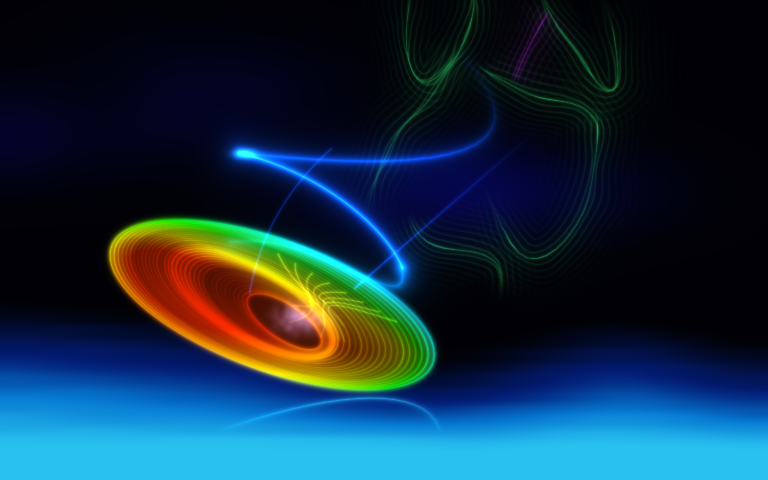
This background is drawn by a WebGL 1 fragment shader. Its source:

```glsl
precision highp float;
uniform vec2 u_resolution;

#define NIGHT vec3(.003, .004, .018)
#define NAVY vec3(.01, .11, .46)
#define AZURE vec3(.02, .47, .82)
#define CYAN vec3(.16, .76, .94)
#define RIBBON vec3(.03, .36, 1.)
#define SMOKE vec3(.1, .48, .22)
#define RINGS 34
#define STEPS 18
#define DISC_CENTER vec2(.567, .365)
#define DISC_AXES vec2(.356, .136)
#define DISC_TILT .35

float hash(vec2 p) {
  vec3 q = fract(p.xyx * .1031);
  q += dot(q, q.yzx + 33.33);
  return fract((q.x + q.y) * q.z);
}

float noise(vec2 p) {
  vec2 i = floor(p), f = fract(p);
  f = f * f * (3. - 2. * f);
  return mix(mix(hash(i), hash(i + vec2(1, 0)), f.x),
             mix(hash(i + vec2(0, 1)), hash(i + 1.), f.x), f.y);
}

float blob(vec2 p, vec2 center, vec2 size) {
  vec2 q = (p - center) / size;
  return exp(-dot(q, q));
}

// Signed distance to a tilted ellipse
float ellipse(vec2 p, vec2 center, vec2 axes, float tilt) {
  float c = cos(tilt), s = sin(tilt);
  vec2 q = mat2(c, s, -s, c) * (p - center) / axes;
  float k = length(q);
  return k * (k - 1.) / max(length(q / axes), .001);
}

// Distance to a cubic curve, and the position along it
vec2 curve(vec2 p, vec4 ab, vec4 cd) {
  vec2 best = vec2(9, 0), last = ab.xy;
  for (int i = 1; i <= STEPS; i++) {
    float t = float(i) / float(STEPS), m = 1. - t;
    vec2 next = m * m * (m * ab.xy + 3. * t * ab.zw) + t * t * (3. * m * cd.xy + t * cd.zw);
    vec2 e = next - last;
    float h = clamp(dot(p - last, e) / dot(e, e), 0., 1.);
    float dist = length(p - last - e * h);
    if (dist < best.x) best = vec2(dist, t - (1. - h) / float(STEPS));
    last = next;
  }
  return best;
}

float line(float d, float width) {
  return exp(-d / max(width, .6 / u_resolution.y));
}

float wisp(vec2 p, vec4 ab, vec4 cd) {
  vec2 k = curve(p, ab, cd);
  float strands = pow(.5 + .5 * sin(k.x * 480. + 9. * noise(p * 14.)), 3.);
  float fade = smoothstep(0., .12, k.y) * smoothstep(1., .8, k.y);
  return fade * (.65 * line(k.x, .002) + line(k.x, .03) * (.1 + .35 * strands));
}

// Bright floor under a dark sky with blue mist
vec3 background(vec2 p) {
  float y = p.y + smoothstep(.04, .2, p.y) * (.09 * blob(p, vec2(.88, .2), vec2(.3))
    + .06 * smoothstep(1.25, 1.6, p.x) - .02 * smoothstep(.4, 0., p.x));
  y += .012 * (noise(p * vec2(5, 60)) - .5);
  vec3 col = mix(CYAN, AZURE, smoothstep(.06, .17, y));
  col = mix(col, NAVY, smoothstep(.14, .25, y));
  col = mix(col, NIGHT, smoothstep(.22, .36, y));
  float mist = .13 * blob(p, vec2(.05, .72), vec2(.4, .1))
    + .08 * blob(p, vec2(.42, .84), vec2(.28, .12))
    + .22 * blob(p, vec2(.98, .6), vec2(.32, .1));
  return col + mist * (.5 + noise(p * 5.)) * vec3(.05, .06, 1);
}

// Nested rings drift from the rim through a middle oval to the core
vec3 disc(vec2 p, float edge) {
  float glow = 0.;
  for (int i = 0; i < RINGS; i++) {
    float f = float(i) / float(RINGS - 1);
    float u = min(2. * f, 1.), v = max(2. * f - 1., 0.), m = (f - .52) * 8.;
    vec2 center = mix(mix(DISC_CENTER, vec2(.53, .367), u), vec2(.592, .33), v);
    vec2 axes = mix(mix(DISC_AXES, vec2(.188, .074), u), vec2(.09, .036), v);
    float d = abs(ellipse(p, center, axes, DISC_TILT + .16 * u + .08 * v));
    float weight = exp(-f * 7.) + .65 * exp(-m * m) + .5 * smoothstep(.9, 1., f) + .12;
    glow += weight * (.45 + .7 * hash(vec2(f * 91., 7))) * line(d, .0032);
  }
  float inside = smoothstep(.004, -.004, edge);
  float r = clamp(1. + edge / DISC_AXES.y, 0., 1.);
  float hue = .03 + dot(p - DISC_CENTER, vec2(.79, 1.03)) + .26 * r * r + .03 * min(glow, 1.);
  hue = clamp(hue, .025, .53) * 6.;
  vec3 tint = clamp(abs(mod(hue + vec3(0, 4, 2), 6.) - 3.) - 1., 0., 1.);
  return tint * (1. - exp(-1.3 * glow - .2 * inside)) + inside * vec3(.09, .03, 0);
}

void main() {
  vec2 p = gl_FragCoord.xy / u_resolution.y;
  vec3 col = background(p);

  // Reflected arc
  vec2 arc = curve(p, vec4(.45, .1, .7, .19), vec4(.9, .2, .918, .095));
  col += vec3(.1, .45, .4) * line(arc.x, .004) * sin(3.14 * arc.y);

  // Smoke
  vec2 w = p + .025 * (vec2(noise(p * 9.), noise(p * 9. + 40.)) - .5);
  float smoke = wisp(w, vec4(.85, 1.06, .83, .78), vec4(.9, .78, .985, .93))
    + wisp(w, vec4(.97, 1.05, 1.03, .8), vec4(.78, .8, .76, .53))
    + wisp(w, vec4(.99, .88, 1.1, .76), vec4(1.25, .83, 1.25, .7))
    + wisp(w, vec4(1.24, .78, 1.28, .6), vec4(1.11, .28, 1.01, .61))
    + wisp(w, vec4(1.12, 1.03, 1.2, .85), vec4(1.36, .62, 1.25, 1.05))
    + wisp(w, vec4(.86, .57, .88, .42), vec4(1.11, .53, 1.03, .37));
  col += SMOKE * smoke * (.45 + .7 * noise(p * 8.));
  col += vec3(.4, .06, .5) * wisp(w, vec4(1.15, .98, 1.12, .92), vec4(1.09, .87, 1.07, .82));

  // Glowing disc
  float edge = ellipse(p, DISC_CENTER, DISC_AXES, DISC_TILT);
  col = col * smoothstep(-.004, .004, edge) + disc(p, edge);

  // Filaments fanning across the core
  for (int i = 0; i < 8; i++) {
    float k = float(i);
    vec2 end = vec2(.56, .28) + vec2(.2, .1) * vec2(hash(vec2(k, 3)), hash(vec2(k, 8)));
    vec2 f = curve(p, vec4(.58 + .035 * k, .47 - .02 * k, .61, .4), vec4(.7, .35, end));
    col += mix(vec3(.36, .3, .05), vec3(.13, .36, .1), k / 8.) * line(f.x, .0022) * (1. - .6 * f.y);
  }
  col += vec3(.4, .35, .55) * blob(p, vec2(.625, .337), vec2(.045, .03)) * (.5 + noise(p * 70.));

  // Ribbon folded at a bright tip
  vec2 upper = curve(p, vec4(.5, .681, .833, .646), vec4(1.167, .646, .975, .871));
  vec2 lower = curve(p, vec4(.5, .681, .688, .635), vec4(.813, .51, .838, .442));
  vec2 hook = curve(p, vec4(.838, .442, .858, .323), vec4(.667, .521, .483, .496));
  float fade = 1. - .9 * smoothstep(.2, 1., upper.y);
  col += RIBBON * fade * (.8 * line(upper.x, .006) + .25 * line(upper.x, .025));
  col += RIBBON * (line(lower.x, .007) + .3 * line(lower.x, .026));
  col += AZURE * (1. - .6 * hook.y) * (.7 * line(hook.x, .009) + .4 * line(hook.x, .025));
  col += CYAN * (.4 * line(lower.x, .003) + .9 * blob(p, vec2(.51, .68), vec2(.022, .01)));

  // Fine blue rays
  vec2 ray = curve(p, vec4(.69, .69, .59, .6), vec4(.54, .5, .52, .39));
  vec2 beam = curve(p, vec4(.74, .4, .86, .505), vec4(.98, .61, 1.12, .73));
  col += vec3(.04, .22, .75) * (.6 * line(ray.x, .002) + line(beam.x, .0025) * (1. - beam.y));

  gl_FragColor = vec4(clamp(col, 0., 1.), 1);
}
```
